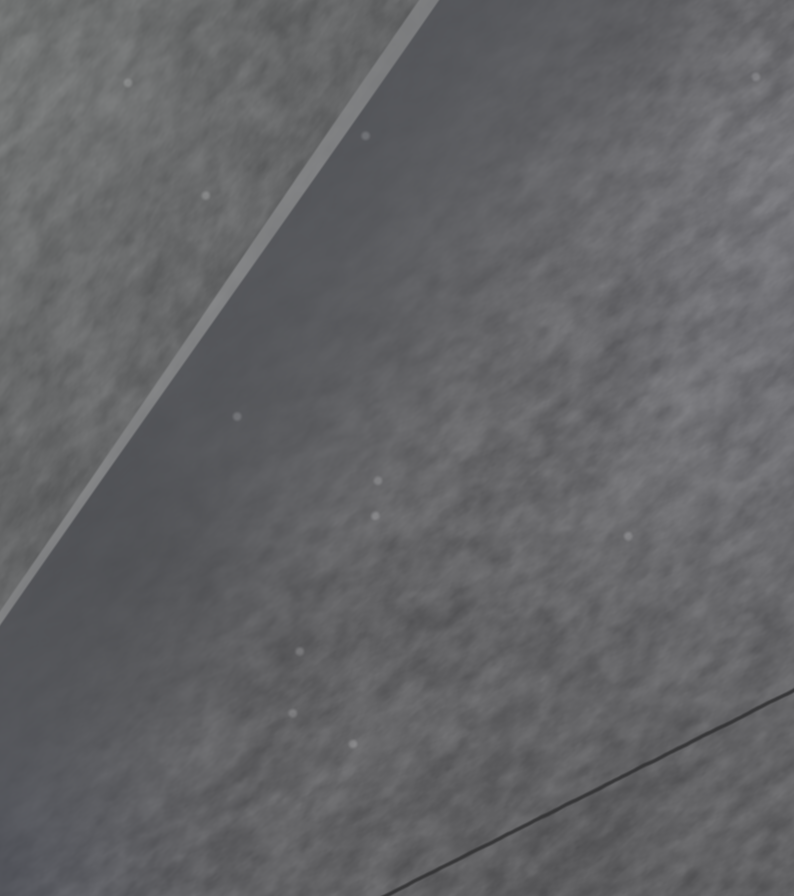
Reproduce this texture procedurally as a Shadertoy shader.

```glsl
// Grey stone slabs: a pale bevelled edge runs steeply across the upper left
// and a thin dark joint crosses the lower right. Broad gradients set the light;
// stretched value noise adds mottling, directional grain and rare pale flecks.

// Lines, in units of the canvas height
const vec2 EDGE_A = vec2(0.0, 0.310);
const vec2 EDGE_B = vec2(0.479, 1.0);
const vec2 JOINT_A = vec2(0.430, 0.0);
const vec2 JOINT_B = vec2(0.885, 0.229);
const float EDGE_HALF_LOW = 0.0045;
const float EDGE_HALF_HIGH = 0.0092;
const float JOINT_HALF = 0.0020;

// Colours
const vec3 LEFT_NEAR = vec3(0.392, 0.396, 0.400);
const vec3 LEFT_FAR = vec3(0.460, 0.468, 0.466);
const vec3 SHADE = vec3(0.332, 0.338, 0.354);
const vec3 STONE = vec3(0.390, 0.390, 0.398);
const vec3 SHEEN = vec3(0.064, 0.064, 0.073);
const vec3 BEVEL = vec3(0.520, 0.524, 0.530);
const vec3 JOINT = vec3(0.190, 0.190, 0.195);

// Grain
const float GRAIN_LEFT = 0.125;
const float GRAIN_RIGHT = 0.135;
const float MOTTLE = 0.060;
const float ANGLE_LEFT = 0.95;
const float ANGLE_RIGHT = 0.68;
const float FLECK_GRID = 16.0;
const float FLECK_CHANCE = 0.03;

float hash(vec2 p) {
    vec3 q = fract(p.xyx * 0.1031);
    q += dot(q, q.yzx + 33.33);
    return fract((q.x + q.y) * q.z);
}

float valueNoise(vec2 p) {
    vec2 i = floor(p), f = fract(p);
    f = f * f * (3.0 - 2.0 * f);
    float low = mix(hash(i), hash(i + vec2(1.0, 0.0)), f.x);
    float high = mix(hash(i + vec2(0.0, 1.0)), hash(i + vec2(1.0)), f.x);
    return mix(low, high, f.y);
}

// Fractal noise centred on zero
float fbm(vec2 p) {
    float sum = 0.0, weight = 0.5;
    for (int i = 0; i < 4; i++) {
        sum += weight * (valueNoise(p) - 0.5);
        p = mat2(1.6, 0.8, -0.8, 1.6) * p + 17.3;
        weight *= 0.6;
    }
    return sum;
}

// Coordinates with x along the given angle
vec2 turned(vec2 p, float angle) {
    float c = cos(angle), s = sin(angle);
    return vec2(c * p.x + s * p.y, c * p.y - s * p.x) + 8.0;
}

// Signed distance to a line, positive to the right of a -> b
float sideDistance(vec2 p, vec2 a, vec2 b) {
    vec2 dir = normalize(b - a);
    return dot(p - a, vec2(dir.y, -dir.x));
}

float glow(vec2 p, vec2 centre, vec2 radius) {
    vec2 q = (p - centre) / radius;
    return exp(-dot(q, q));
}

// Sparse soft dots, one candidate per cell
float flecks(vec2 p) {
    vec2 cell = floor(p * FLECK_GRID);
    vec2 offset = 0.2 + 0.6 * vec2(hash(cell + 3.1), hash(cell + 9.7));
    float r = length(fract(p * FLECK_GRID) - offset) / FLECK_GRID;
    return step(hash(cell + 41.0), FLECK_CHANCE) * (1.0 - smoothstep(0.002, 0.007, r));
}

vec3 leftSlab(vec2 p, float d) {
    vec3 col = mix(LEFT_NEAR, LEFT_FAR, smoothstep(0.0, 0.50, -d));
    vec2 q = turned(p, ANGLE_LEFT);
    float grain = fbm(q * vec2(34.0, 64.0));
    return col + GRAIN_LEFT * grain + MOTTLE * fbm(q * vec2(5.0, 9.0));
}

vec3 rightSlab(vec2 p, float d) {
    vec3 col = mix(SHADE, STONE, smoothstep(-0.02, 0.34, d));
    col += SHEEN * glow(p, vec2(0.90, 0.68), vec2(0.27, 0.34));
    col -= 0.022 * glow(p, vec2(0.17, 0.37), vec2(0.13, 0.12));
    col -= 0.018 * glow(p, vec2(0.70, 0.97), vec2(0.07, 0.12));
    col += vec3(-0.034, -0.030, -0.016) * glow(p, vec2(0.0), vec2(0.20, 0.16));
    // The face is smooth beside the bevel and rougher to the right
    float rough = mix(0.12, 1.0, smoothstep(0.03, 0.38, d));
    vec2 q = turned(p, ANGLE_RIGHT);
    col += GRAIN_RIGHT * rough * fbm(q * vec2(36.0, 66.0));
    return col + MOTTLE * (0.35 + 0.65 * rough) * fbm(q * vec2(5.0, 14.0));
}

void mainImage(out vec4 fragColor, in vec2 fragCoord) {
    vec2 p = fragCoord / iResolution.y;
    float soft = max(1.0 / iResolution.y, 0.0016);
    float edge = sideDistance(p, EDGE_A, EDGE_B);
    float joint = sideDistance(p, JOINT_A, JOINT_B);

    // Slabs and flecks
    vec3 col = mix(leftSlab(p, edge), rightSlab(p, edge), smoothstep(-soft, soft, edge));
    col += 0.10 * flecks(p);

    // Lower slab and joint
    col -= 0.014 * smoothstep(0.0, 0.02, joint) * smoothstep(0.35, 0.50, p.x);
    float wobble = 0.0012 * fbm(p * 60.0);
    float jointMask = 1.0 - smoothstep(JOINT_HALF - soft, JOINT_HALF + soft, abs(joint + wobble));
    col = mix(col, JOINT, 0.88 * jointMask);

    // Pale bevel, widening upward
    float halfWidth = mix(EDGE_HALF_LOW, EDGE_HALF_HIGH, smoothstep(0.3, 1.0, p.y));
    float bevelMask = 1.0 - smoothstep(halfWidth - soft, halfWidth + soft, abs(edge));
    vec3 bevel = BEVEL + 0.04 * fbm(p * 30.0) - 0.02 * smoothstep(0.7, 1.0, p.y);
    col = mix(col, bevel, 0.92 * bevelMask);

    fragColor = vec4(clamp(col, 0.0, 1.0), 1.0);
}
```
